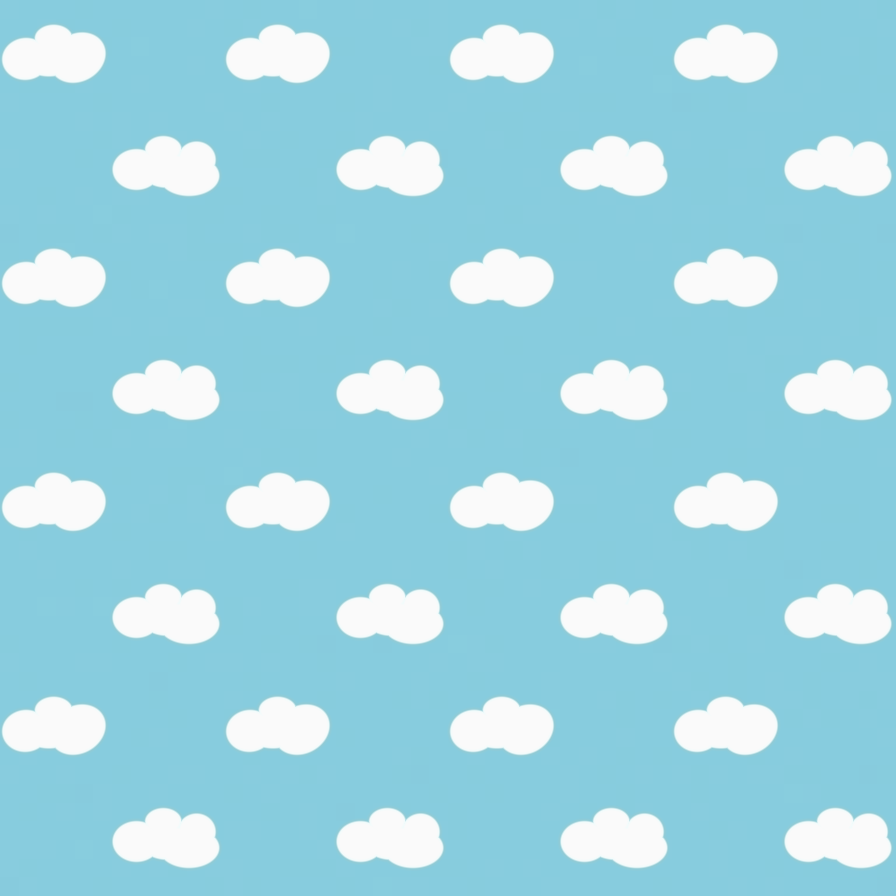
A WebGL 2 fragment shader for this pattern:

```glsl
#version 300 es
precision highp float;
// Seamless sky pattern: two flat white clouds, staggered in every square repeat.

#define REPEATS 4.0        // repeats across and down
#define CELL 192.0         // drawing units per repeat
#define EDGE_SOFT 0.5      // softness of the outline, in drawing units
#define RIM_WIDTH 1.8      // pale rim inside the outline
#define HALO_WIDTH 2.2     // greyish halo outside the outline
#define BLOCKS 12.0        // faint tone blocks per repeat
#define BLOCK_TONE 0.004   // strength of the tone blocks
#define SKY vec3(0.53, 0.80, 0.87)
#define CLOUD vec3(0.98)
#define RIM vec3(0.95, 0.985, 0.985)
#define HALO vec3(0.57, 0.795, 0.835)

uniform vec2 u_resolution;
out vec4 fragColor;

float hash(vec2 p) {
    vec3 q = fract(p.xyx * 0.1031);
    q += dot(q, q.yzx + 33.33);
    return fract((q.x + q.y) * q.z);
}

// Approximate signed distance to a tilted ellipse, wrapped inside the repeat.
float lobe(vec2 p, vec2 center, vec2 radii, float tilt) {
    p = mod(p - center + 0.5 * CELL, CELL) - 0.5 * CELL + 0.001;
    float c = cos(tilt), s = sin(tilt);
    p = vec2(c * p.x - s * p.y, s * p.x + c * p.y);
    float k = length(p / radii);
    float slope = length(p / (radii * radii));
    return k * (k - 1.0) / max(slope, 1e-6);
}

// Three-lobed cloud, upper left of the repeat.
float smallCloud(vec2 p) {
    float d = lobe(p, vec2(22.0, 50.5), vec2(20.2, 18.0), 0.1);
    d = min(d, lobe(p, vec2(46.0, 33.0), vec2(16.2, 11.8), 0.0));
    d = min(d, lobe(p, vec2(66.5, 49.4), vec2(25.0, 20.5), 0.5));
    return min(d, lobe(p, vec2(42.0, 50.0), vec2(24.0, 15.5), 0.0));
}

// Four-lobed cloud, lower right of the repeat.
float largeCloud(vec2 p) {
    float d = lobe(p, vec2(117.0, 145.3), vec2(20.5, 17.5), 0.0);
    d = min(d, lobe(p, vec2(140.0, 128.3), vec2(15.7, 11.7), 0.0));
    d = min(d, lobe(p, vec2(168.5, 137.0), vec2(16.4, 15.7), 0.0));
    d = min(d, lobe(p, vec2(162.0, 150.7), vec2(26.0, 17.3), 0.0));
    return min(d, lobe(p, vec2(144.0, 146.0), vec2(24.0, 15.0), 0.0));
}

void main() {
    vec2 uv = gl_FragCoord.xy / u_resolution;
    vec2 grid = fract(uv) * REPEATS;
    vec2 p = fract(grid) * CELL;
    p.y = CELL - p.y;                       // clouds are laid out from the top
    float pixel = REPEATS * CELL / min(u_resolution.x, u_resolution.y);
    float soft = 0.6 * pixel + EDGE_SOFT;
    float d = min(smallCloud(p), largeCloud(p));

    // Sky with barely visible tone blocks.
    vec3 color = SKY + BLOCK_TONE * (hash(floor(grid * BLOCKS)) - 0.5);

    // Halo, then pale rim, then the flat cloud body.
    color = mix(color, HALO, 1.0 - smoothstep(0.5, HALO_WIDTH + soft, d));
    color = mix(color, RIM, 1.0 - smoothstep(-soft, soft, d));
    color = mix(color, CLOUD, 1.0 - smoothstep(-RIM_WIDTH - soft, -RIM_WIDTH + soft, d));

    fragColor = vec4(color, 1.0);
}
```
